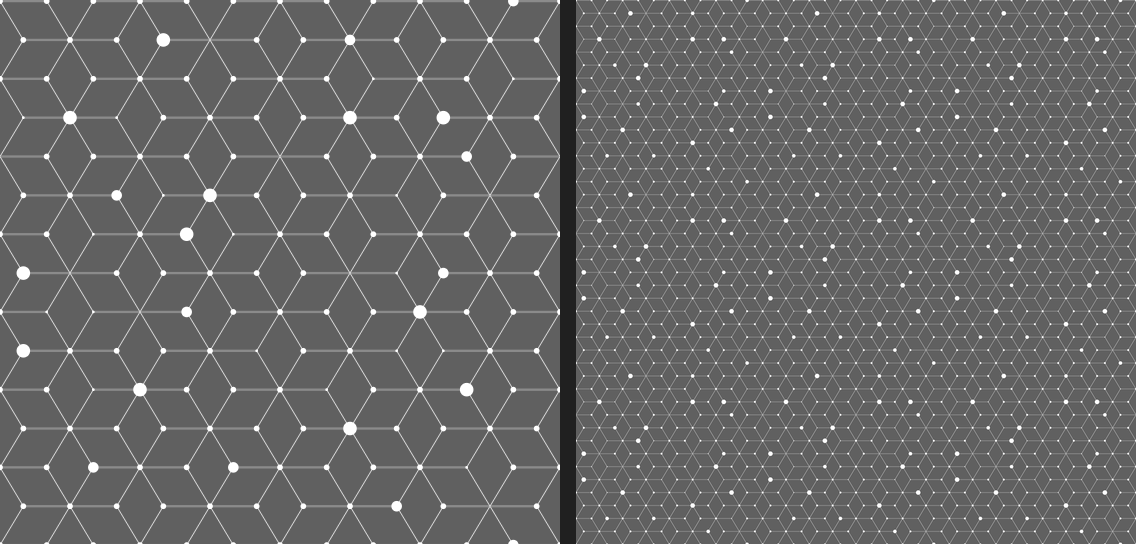
Left: one tile. Right: repeated 3 by 3.
Write a Shadertoy shader that draws this pattern.

```glsl
#define COLUMNS 12.0        // nodes across, a multiple of 12
#define ROWS 14.0           // node rows down, an even number
#define ROW_SHIFT 0.028     // drop of the first row, in rows
#define BAR_HALF 0.0245     // line sizes in node spacings
#define THREAD_HALF 0.0094
#define DOT_RADII vec4(0.028, 0.061, 0.113, 0.145)
#define FAINT_SHARE 0.14
#define SEED 5.3
#define GROUND_GREY 0.378
#define BAR_GREY 0.545
#define THREAD_GREY 0.88

float hash(vec2 p) {
    return fract(sin(dot(p + SEED, vec2(12.9898, 78.233))) * 43758.5453);
}

float segmentDistance(vec2 p, vec2 end) {
    return length(p - end * clamp(dot(p, end) / dot(end, end), 0.0, 1.0));
}

// Share of a pixel covered by a band of the given half width
float coverage(float dist, float halfWidth, float pixel) {
    vec2 edges = vec2(halfWidth, -halfWidth) - dist;
    vec2 filled = clamp(edges / pixel + 0.5, 0.0, 1.0);
    return filled.x - filled.y;
}

// One accent dot per block of 4 by 2 nodes; the rest are small, faint or absent
float dotRadius(vec2 node) {
    vec2 block = floor(node / vec2(4.0, 2.0));
    vec2 place = mod(node, vec2(4.0, 2.0));
    float chosen = floor(hash(block) * 8.0);
    if (abs(place.x + 4.0 * place.y - chosen) < 0.5)
        return hash(block + 37.0) < 0.5 ? DOT_RADII.z : DOT_RADII.w;
    if (hash(node + 71.0) > FAINT_SHARE) return DOT_RADII.y;
    bool isHub = mod(node.x - mod(node.y, 2.0) + 3.0, 3.0) < 0.5;
    return isHub ? 0.0 : DOT_RADII.x;
}

void mainImage(out vec4 fragColor, in vec2 fragCoord) {
    vec2 uv = fragCoord / iResolution.xy;
    float pixel = COLUMNS / iResolution.x;
    float rowHeight = COLUMNS / ROWS * iResolution.y / iResolution.x;
    vec2 grid = vec2(uv.x * COLUMNS, (1.0 - uv.y) * ROWS - ROW_SHIFT);
    vec2 p = grid * vec2(1.0, rowHeight);

    // Six spokes around each hub, on two interleaved grids
    vec2 cell = vec2(3.0, 2.0 * rowHeight);
    float barDist = 10.0;
    float threadDist = 10.0;
    for (int k = 0; k < 2; k++) {
        vec2 q = abs(mod(p + cell * 0.5 * float(k + 1), cell) - cell * 0.5);
        barDist = min(barDist, segmentDistance(q, vec2(1.0, 0.0)));
        threadDist = min(threadDist, segmentDistance(q, vec2(0.5, rowHeight)));
    }

    // Nearest node in the rows above and below
    float dots = 0.0;
    for (int k = 0; k < 2; k++) {
        float row = floor(grid.y) + float(k);
        float stagger = 0.5 * mod(row, 2.0);
        float column = floor(grid.x - stagger + 0.5);
        vec2 offset = p - vec2(column + stagger, row * rowHeight);
        vec2 node = mod(vec2(column, row), vec2(COLUMNS, ROWS));
        dots = max(dots, coverage(length(offset), dotRadius(node), pixel));
    }

    // Layers from back to front
    float grey = mix(GROUND_GREY, BAR_GREY, coverage(barDist, BAR_HALF, pixel));
    grey = mix(grey, THREAD_GREY, coverage(threadDist, THREAD_HALF, pixel));
    grey = mix(grey, 1.0, dots);
    fragColor = vec4(vec3(grey), 1.0);
}
```
